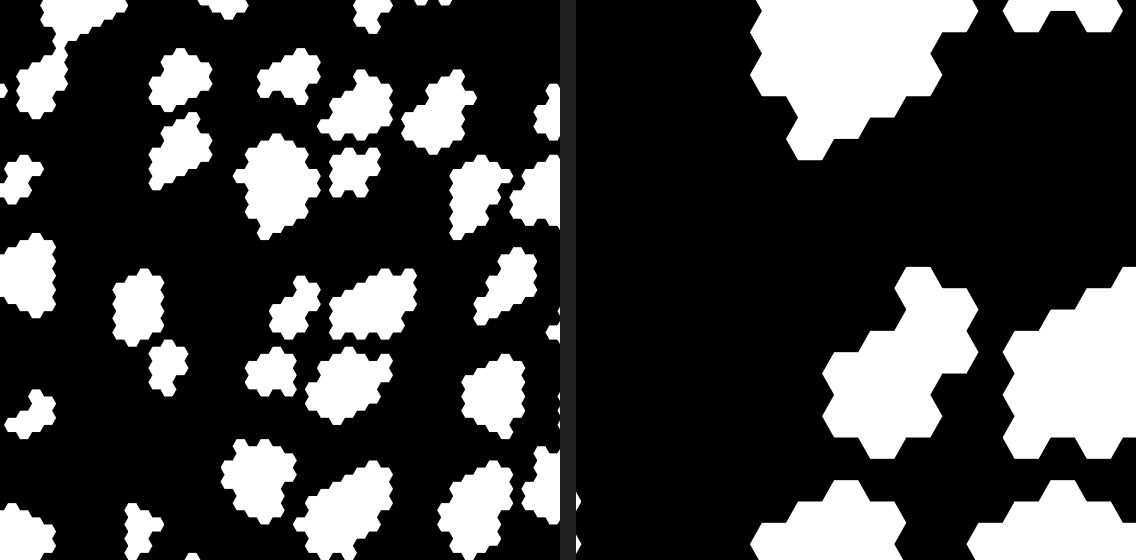
Left, the full canvas; right, a detail of the centre.
A WebGL 1 fragment shader for this pattern:

```glsl
precision highp float;
// White irregular blobs on black, built from small flat-topped hexagonal tiles.

uniform vec2 u_resolution;

const vec3 GROUND_COLOR = vec3(0.0);
const vec3 BLOB_COLOR = vec3(1.0);
const vec2 TILE_STEP = vec2(11.0, 13.0) / 512.0; // column spacing, row pitch
const float BLOB_DENSITY = 5.3;   // blobs along one side of the canvas
const float JITTER = 0.7;         // scatter of the blob centres, in cells
const float RADIUS_MIN = 0.036;
const float RADIUS_MAX = 0.082;
const float SIZE_DRIFT = 0.25;    // how far size depends on horizontal position
const float MIN_GAP = 0.02;       // least dark space between two blobs
const float TILT = 0.96;          // direction of the long axis, in radians
const float STRETCH = 1.15;
const float LOBE_TWO = 0.15;      // strength of the outline waves
const float LOBE_THREE = 0.11;
const float TAU = 6.2831853;
const vec2 HEX_PERIOD = vec2(1.7320508, 1.0);

vec2 hash2(vec2 p) {
  vec2 k = vec2(dot(p, vec2(127.1, 311.7)), dot(p, vec2(269.5, 183.3)));
  return fract(sin(k) * 43758.5453);
}

// Signed distance to the wavy outline of the blob owned by one cell
float blobDistance(vec2 p, vec2 cell) {
  vec2 seed = (cell + 0.5 + JITTER * (hash2(cell) - 0.5)) / BLOB_DENSITY;
  vec2 traits = hash2(cell + 37.0);
  vec2 phase = TAU * hash2(cell + 71.0);

  vec2 axis = vec2(cos(TILT), sin(TILT));
  vec2 d = p - seed;
  d = vec2(dot(d, axis) / STRETCH, dot(d, vec2(-axis.y, axis.x)) * STRETCH);

  float angle = atan(d.y, d.x + 1e-6);
  float outline = 1.0 + LOBE_TWO * sin(2.0 * angle + phase.x)
                      + LOBE_THREE * sin(3.0 * angle + phase.y);
  float size = mix(traits.x, clamp(seed.x, 0.0, 1.0), SIZE_DRIFT);
  return length(d) - mix(RADIUS_MIN, RADIUS_MAX, size) * outline;
}

// Weighted cellular noise: 1 inside a blob, 0 outside or in the gap
float blobMask(vec2 p) {
  vec2 home = floor(p * BLOB_DENSITY);
  float nearest = 9.0;
  float second = 9.0;
  for (int y = -1; y <= 1; y++) {
    for (int x = -1; x <= 1; x++) {
      float d = blobDistance(p, home + vec2(float(x), float(y)));
      second = min(second, max(nearest, d));
      nearest = min(nearest, d);
    }
  }
  return step(nearest, 0.0) * step(MIN_GAP, second - nearest);
}

// Centre of the hexagon holding q, for flat-topped hexagons of height 1
vec2 hexCenter(vec2 q) {
  vec2 a = floor(q / HEX_PERIOD + 0.5) * HEX_PERIOD;
  vec2 b = (floor(q / HEX_PERIOD) + 0.5) * HEX_PERIOD;
  return dot(q - a, q - a) < dot(q - b, q - b) ? a : b;
}

// Step from a hexagon to the neighbour across the edge closest to the offset
vec2 nearestNeighbor(vec2 offset) {
  vec2 side = vec2(offset.x < 0.0 ? -1.0 : 1.0, offset.y < 0.0 ? -1.0 : 1.0);
  vec2 slanted = side * HEX_PERIOD * 0.5;
  vec2 upright = vec2(0.0, side.y);
  return dot(offset, slanted) > dot(offset, upright) ? slanted : upright;
}

void main() {
  vec2 uv = gl_FragCoord.xy / u_resolution.y;
  vec2 hexScale = vec2(TILE_STEP.x * 2.0 / HEX_PERIOD.x, TILE_STEP.y);
  vec2 q = uv / hexScale;

  // One mask value per tile, blended with its neighbour along the shared edge
  vec2 center = hexCenter(q);
  vec2 toNeighbor = nearestNeighbor(q - center);
  float edgeDistance = 0.5 - dot(q - center, toNeighbor);
  float pixel = 1.0 / (u_resolution.y * TILE_STEP.y);
  float coverage = clamp(0.5 + edgeDistance / pixel, 0.0, 1.0);

  float mask = mix(blobMask((center + toNeighbor) * hexScale),
                   blobMask(center * hexScale), coverage);
  gl_FragColor = vec4(mix(GROUND_COLOR, BLOB_COLOR, mask), 1.0);
}
```
